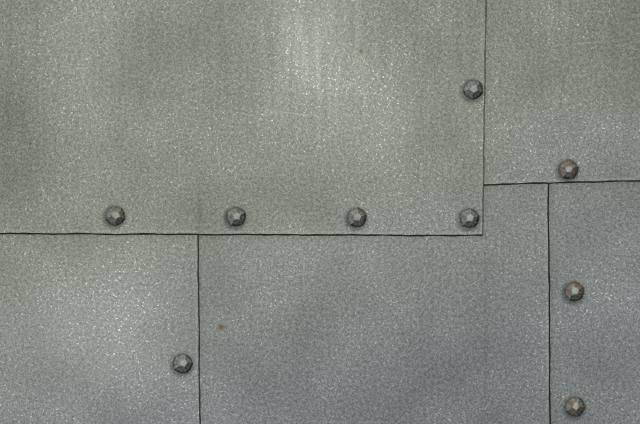
A Shadertoy shader for this texture:

```glsl
// Weathered grey-green sheet metal: overlapping plates, dark seams and faceted rivets.
const vec3 OLIVE = vec3(0.532, 0.548, 0.508);
const vec3 SLATE = vec3(0.488, 0.510, 0.508);
const vec3 SEAM_DARK = vec3(0.12, 0.115, 0.085);
const vec3 RUST = vec3(0.40, 0.26, 0.16);
const float RIVET_RADIUS = 0.0232;
const float SEAM_WIDTH = 0.0016;
const float GRAIN = 0.17;
const float SPECKLE = 0.22;
const int SCRATCHES = 16;
const float TAU = 6.28319;

vec2 hash2(vec2 p) {
    vec3 q = fract(vec3(p.xyx) * vec3(0.1031, 0.1030, 0.0973));
    q += dot(q, q.yzx + 33.33);
    return fract((q.xx + q.yz) * q.zy);
}

float gradDot(vec2 cell, vec2 corner, vec2 f) {
    float a = TAU * hash2(cell + corner).x;
    return dot(vec2(cos(a), sin(a)), f - corner);
}

float noise(vec2 p) {
    vec2 i = floor(p), f = p - i;
    vec2 u = f * f * f * (f * (f * 6.0 - 15.0) + 10.0);
    vec2 e = vec2(0.0, 1.0);
    return mix(mix(gradDot(i, e.xx, f), gradDot(i, e.yx, f), u.x),
               mix(gradDot(i, e.xy, f), gradDot(i, e.yy, f), u.x), u.y);
}

float fbm(vec2 p) {
    float sum = 0.0, amp = 0.6;
    for (int i = 0; i < 4; i++) {
        sum += amp * noise(p);
        p = p * 2.03 + 17.3;
        amp *= 0.5;
    }
    return sum;
}

float glow(vec2 p, vec2 center, vec2 size) {
    vec2 q = (p - center) / size;
    return exp(-dot(q, q));
}

// Dark gap, soft shadow on the lower plate and a lit lip on the upper one.
void drawSeam(inout vec3 col, float across, float along, vec2 span, float strength) {
    float px = 1.0 / iResolution.y;
    across += 0.0025 * noise(vec2(along * 13.0, span.y * 31.0)) + 0.001 * noise(vec2(along * 60.0, 4.0));
    float inside = smoothstep(span.x - px, span.x + px, along) * (1.0 - smoothstep(span.y - px, span.y + px, along));
    float width = SEAM_WIDTH * (1.0 + 0.7 * noise(vec2(along * 25.0, 9.0)));
    float gap = 1.0 - smoothstep(width - 0.6 * px, width + 0.6 * px, abs(across));
    float shade = exp(-abs(across) / 0.007) * step(across, 0.0);
    float lip = glow(vec2(across, 0.0), vec2(0.006, 0.0), vec2(0.003));
    col *= 1.0 - inside * strength * 0.15 * shade;
    col += inside * strength * 0.04 * lip;
    col = mix(col, SEAM_DARK, inside * strength * gap);
}

void drawRivet(inout vec3 col, vec2 p, vec2 center, float rust) {
    float px = 1.0 / iResolution.y;
    vec2 q = p - center, seed = hash2(center * 91.0);
    col *= 1.0 - 0.32 * smoothstep(1.5, 0.8, length(q + vec2(0.002, 0.004)) / RIVET_RADIUS);
    float sector = TAU / 5.0, turn = seed.x * sector;
    vec2 top = q - RIVET_RADIUS * vec2(0.08, 0.06);
    float facet = (floor((atan(top.y, top.x) - turn) / sector) + 0.5) * sector + turn;
    vec2 side = vec2(cos(facet), sin(facet));
    float edge = mix(length(q), dot(q, side) * 1.1, 0.3);
    float light = 0.38 + 0.13 * dot(side, normalize(vec2(-0.6, 0.8)));
    light += 0.14 * noise(q * 180.0 + seed * 40.0);
    light -= 0.14 * smoothstep(0.72, 1.0, edge / RIVET_RADIUS);
    float cap = smoothstep(px, -px, dot(top, side) - 0.33 * RIVET_RADIUS);
    vec3 metal = vec3(0.98, 1.02, 0.97) * mix(light, 0.66, cap * 0.85);
    float stain = smoothstep(-0.1, 0.35, noise(q * 70.0 + seed * 9.0) + q.y * 12.0);
    metal = mix(metal, RUST, rust * stain);
    col = mix(col, metal, smoothstep(px, -px, edge - RIVET_RADIUS));
}

void mainImage(out vec4 fragColor, in vec2 fragCoord) {
    vec2 p = fragCoord / iResolution.xy * vec2(1.5, 1.0);
    float px = 1.0 / iResolution.y;

    // Broad tone: olive above, slate towards the lower right
    float cool = smoothstep(0.65, 0.05, p.y - 0.25 * (p.x - 0.75));
    cool = max(cool, 0.8 * smoothstep(1.05, 1.35, p.x) * smoothstep(0.9, 0.45, p.y));
    vec3 col = mix(OLIVE, SLATE, cool);
    float tone = 0.095 * glow(p, vec2(0.74, 0.89), vec2(0.12, 0.20))
        + 0.075 * glow(p, vec2(0.22, 0.20), vec2(0.22, 0.18))
        + 0.045 * glow(p, vec2(0.19, 0.85), vec2(0.12, 0.22))
        + 0.040 * glow(p, vec2(0.87, 0.74), vec2(0.12, 0.12))
        + 0.025 * glow(p, vec2(0.72, 0.39), vec2(0.25, 0.08))
        - 0.060 * glow(p, vec2(0.0, 0.72), vec2(0.14, 0.30))
        - 0.045 * glow(p, vec2(1.5, 1.0), vec2(0.30, 0.25))
        - 0.040 * glow(p, vec2(1.2, 0.0), vec2(0.45, 0.25));
    col += tone;

    // Worn paint: clouds, vertical streaks, fine grain and pale flecks
    float cloud = fbm(p * 5.0 + 3.0);
    float streak = noise(vec2(p.x * 65.0, p.y * 5.0)) * smoothstep(0.4, 0.9, p.y);
    streak *= 0.7 + 1.5 * glow(p, vec2(0.74, 0.89), vec2(0.10, 0.18));
    col += 0.075 * cloud + 0.04 * streak;
    vec2 turned = mat2(0.83, 0.56, -0.56, 0.83) * p;
    col += GRAIN * (0.65 * noise(turned * 230.0) + 0.45 * noise(p * 120.0 + 7.0));
    float wear = clamp(0.55 + 1.3 * cloud + 3.0 * tone, 0.15, 1.2);
    float flecks = noise(turned.yx * 190.0 + 31.0) + 0.35 * noise(turned * 71.0 + 5.0);
    col += SPECKLE * wear * smoothstep(0.22, 0.60, flecks);

    // Fine scratches, mostly on the upper plates
    for (int i = 0; i < SCRATCHES; i++) {
        vec2 a = hash2(vec2(float(i), 5.0)), b = hash2(vec2(float(i), 23.0));
        vec2 q = p - vec2(1.5 * a.x, 0.48 + 0.5 * a.y);
        float angle = TAU * b.x, reach = 0.02 + 0.06 * b.y;
        vec2 dir = vec2(cos(angle), sin(angle));
        float d = length(q - dir * clamp(dot(q, dir), -reach, reach));
        col += 0.05 * smoothstep(1.2 * px, 0.0, d);
    }

    // Shallow creases, then the plate seams
    col -= 0.05 * glow(p, vec2(0.468, 0.49), vec2(0.006, 0.06));
    col -= 0.03 * glow(p, vec2(1.139, 0.22), vec2(0.004, 0.25));
    drawSeam(col, p.y - 0.449 + 0.004 * p.x, p.x, vec2(-0.1, 1.131), 0.92);
    drawSeam(col, p.y - 0.564 - 0.030 * (p.x - 1.133), p.x, vec2(1.133, 1.6), 0.88);
    drawSeam(col, 1.125 + 0.014 * p.y - p.x, p.y, vec2(0.444, 1.1), 0.45);
    drawSeam(col, 0.469 - 0.012 * p.y - p.x, p.y, vec2(-0.1, 0.446), 0.75);
    drawSeam(col, 1.289 - 0.007 * p.y - p.x, p.y, vec2(-0.1, 0.567), 0.88);

    // Rust flecks
    col = mix(col, RUST, 0.75 * glow(p, vec2(0.518, 0.229), vec2(0.007, 0.006)));
    col = mix(col, RUST, 0.6 * glow(p, vec2(0.846, 0.879), vec2(0.004)));

    // Rivets: a row, a curved column and two single ones
    for (int i = 0; i < 4; i++) {
        float k = float(i);
        drawRivet(col, p, vec2(0.270 + 0.283 * k - 0.019 * step(2.5, k), 0.491 - 0.002 * k), 0.15);
    }
    for (int i = 0; i < 3; i++) {
        float k = float(i);
        drawRivet(col, p, vec2(1.332 + k * (0.020 - 0.006 * k), 0.600 - k * (0.2955 - 0.008 * k)), 0.4);
    }
    drawRivet(col, p, vec2(1.109, 0.789), 0.1);
    drawRivet(col, p, vec2(0.428, 0.1426), 0.1);

    fragColor = vec4(clamp(col, 0.0, 1.0), 1.0);
}
```
